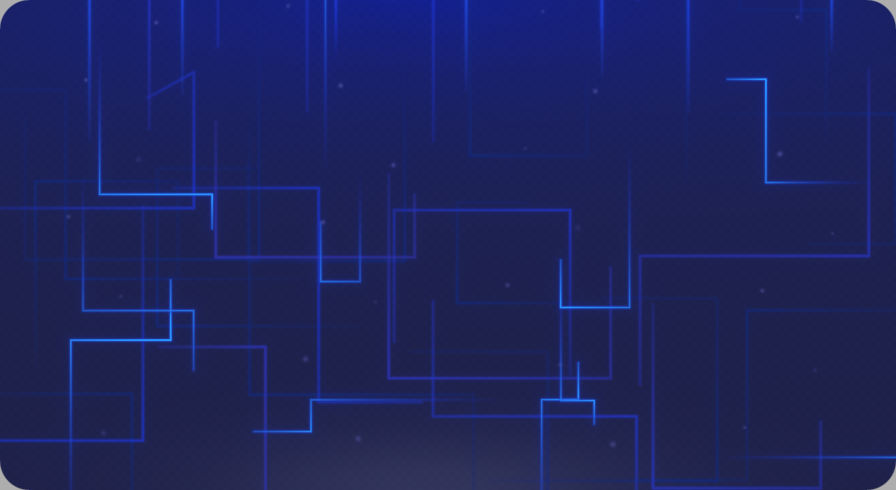
Reproduce this background procedurally as a Shadertoy shader.

```glsl
const vec3 NAVY = vec3(0.120, 0.130, 0.282);
const vec3 TOP_BLUE = vec3(0.075, 0.125, 0.560);
const vec3 FLOOR_GLOW = vec3(0.075, 0.075, 0.070);
const vec3 DIM_BLUE = vec3(0.070, 0.160, 0.500);
const vec3 VIOLET = vec3(0.200, 0.205, 0.700);
const vec3 ROYAL = vec3(0.110, 0.200, 0.800);
const vec3 CYAN = vec3(0.160, 0.580, 1.000);
const vec3 DUST = vec3(0.340, 0.340, 0.680);
const vec3 CORNER_GREY = vec3(0.68);
const float TOP_FALLOFF = 0.24;
const float LINE_WIDTH = 0.0034;
const float HALO_WIDTH = 0.011;
const float HALO_GAIN = 0.20;
const float CORNER_RADIUS = 0.06;
const float MESH_PITCH = 0.022;
const int DIM_TRACES = 15;
const int MID_TRACES = 14;
const int BRIGHT_TRACES = 11;
const int TOP_RAYS = 7;
const int DUST_COUNT = 26;

float hash(float n) {
    return fract(sin(n * 127.1 + 3.7) * 43758.5453);
}

float signedHash(float n) {
    return hash(n) < 0.5 ? -1.0 : 1.0;
}

// Evenly spread pseudo-random point on the canvas
vec2 scatter(float index, float offset, float aspect) {
    vec2 spread = fract(index * vec2(0.7549, 0.5698) + vec2(hash(offset), hash(offset + 0.5)));
    return spread * vec2(aspect, 1.0);
}

// Glowing segment whose level runs from levels.x to levels.y
float segment(vec2 p, vec2 a, vec2 b, vec2 levels, float halo) {
    vec2 ab = b - a;
    float t = clamp(dot(p - a, ab) / dot(ab, ab), 0.0, 1.0);
    float d = length(p - a - ab * t);
    float core = exp(-d * d / (LINE_WIDTH * LINE_WIDTH));
    return mix(levels.x, levels.y, t) * (core + halo * exp(-d / HALO_WIDTH));
}

// Circuit path of three segments: long tail, crossbar, short tip
float trace(vec2 p, vec2 center, float seed, vec3 lengths, vec3 levels, float slantChance, float halo) {
    vec2 tail = vec2(0.0, lengths.x * signedHash(seed + 1.1));
    vec2 bar = vec2(lengths.y * signedHash(seed + 2.2), 0.0);
    vec2 tip = vec2(0.0, lengths.z * signedHash(seed + 3.3));
    if (hash(seed + 4.4) < slantChance) tip.x = 0.55 * tip.y;
    if (hash(seed + 5.5) < 0.3) {
        tail = tail.yx;
        bar = bar.yx;
        tip = tip.yx;
    }
    vec2 a = center - 0.5 * (tail + bar + tip);
    vec2 b = a + tail;
    vec2 c = b + bar;
    float glow = segment(p, a, b, levels.xy, halo);
    glow = max(glow, segment(p, b, c, levels.yz, halo));
    return max(glow, segment(p, c, c + tip, vec2(levels.z, levels.z * 0.7), halo));
}

vec3 backdrop(vec2 p, float aspect) {
    vec2 fromTop = (p - vec2(0.47 * aspect, 1.0)) * vec2(0.22, 1.0);
    vec3 color = mix(NAVY, TOP_BLUE, exp(-length(fromTop) / TOP_FALLOFF));
    vec2 fromFloor = (p - vec2(0.48 * aspect, 0.0)) / vec2(0.42, 0.11);
    color += FLOOR_GLOW * exp(-dot(fromFloor, fromFloor));
    vec2 mesh = cos(p * 6.2832 / MESH_PITCH);
    return color + 0.004 * mesh.x * mesh.y;
}

void mainImage(out vec4 fragColor, in vec2 fragCoord) {
    vec2 p = fragCoord / iResolution.y;
    float aspect = iResolution.x / iResolution.y;
    vec3 color = backdrop(p, aspect);

    // Faint distant circuits
    for (int i = 0; i < DIM_TRACES; i++) {
        float seed = float(i) * 7.3 + 11.0;
        vec3 lengths = mix(vec3(0.2, 0.12, 0.1), vec3(0.6, 0.5, 0.3), hash(seed));
        float glow = trace(p, scatter(float(i), 1.0, aspect), seed, lengths, vec3(0.1, 0.6, 0.3), 0.0, 0.1);
        color = mix(color, DIM_BLUE, min(glow, 1.0));
    }

    // Violet and blue circuits, some with a slanted end
    for (int i = 0; i < MID_TRACES; i++) {
        float seed = float(i) * 5.9 + 151.0;
        vec3 lengths = vec3(0.2 + 0.4 * hash(seed), 0.15 + 0.35 * hash(seed + 0.3), 0.08 + 0.22 * hash(seed + 0.6));
        float glow = trace(p, scatter(float(i), 2.0, aspect), seed, lengths, vec3(0.25, 0.75, 0.55), 0.3, 0.08);
        color = mix(color, mix(VIOLET, ROYAL, hash(seed + 0.9)), min(glow, 1.0));
    }

    // Rays dropping from the upper edge
    for (int i = 0; i < TOP_RAYS; i++) {
        float seed = float(i) * 3.1 + 301.0;
        float x = aspect * (float(i) + 0.2 + 0.6 * hash(seed)) / float(TOP_RAYS);
        float reach = 0.08 + 0.24 * hash(seed + 0.4);
        float glow = segment(p, vec2(x, 1.01), vec2(x, 1.0 - reach), vec2(0.9, 0.1), 0.15);
        color = mix(color, mix(ROYAL, CYAN, 0.2 * hash(seed + 0.7)), min(glow, 1.0));
    }

    // Luminous circuits, cyan where strongest
    for (int i = 0; i < BRIGHT_TRACES; i++) {
        float seed = float(i) * 8.7 + 401.0;
        vec3 lengths = vec3(0.2 + 0.25 * hash(seed), 0.06 + 0.2 * hash(seed + 0.3), 0.04 + 0.09 * hash(seed + 0.6));
        float power = 0.65 + 0.35 * hash(seed + 0.9);
        vec3 levels = power * vec3(0.05, 0.85, 1.0);
        float glow = min(trace(p, scatter(float(i), 3.0, aspect), seed, lengths, levels, 0.0, HALO_GAIN), 1.0);
        color = mix(color, mix(ROYAL, CYAN, glow * glow), glow);
    }

    // Soft dust specks
    for (int i = 0; i < DUST_COUNT; i++) {
        float seed = float(i) * 2.3 + 601.0;
        float radius = 0.003 + 0.003 * hash(seed);
        float d = length(p - scatter(float(i), 4.0, aspect)) / radius;
        color = mix(color, DUST, (0.2 + 0.45 * hash(seed + 0.5)) * exp(-d * d));
    }

    // Rounded panel corners
    vec2 halfSize = 0.5 * vec2(aspect, 1.0);
    vec2 q = abs(p - halfSize) - halfSize + CORNER_RADIUS;
    float edge = length(max(q, 0.0)) - CORNER_RADIUS;
    float pixel = 1.0 / iResolution.y;
    color = mix(color, CORNER_GREY, smoothstep(-pixel, pixel, edge) * step(0.0, min(q.x, q.y)));

    fragColor = vec4(color, 1.0);
}
```
